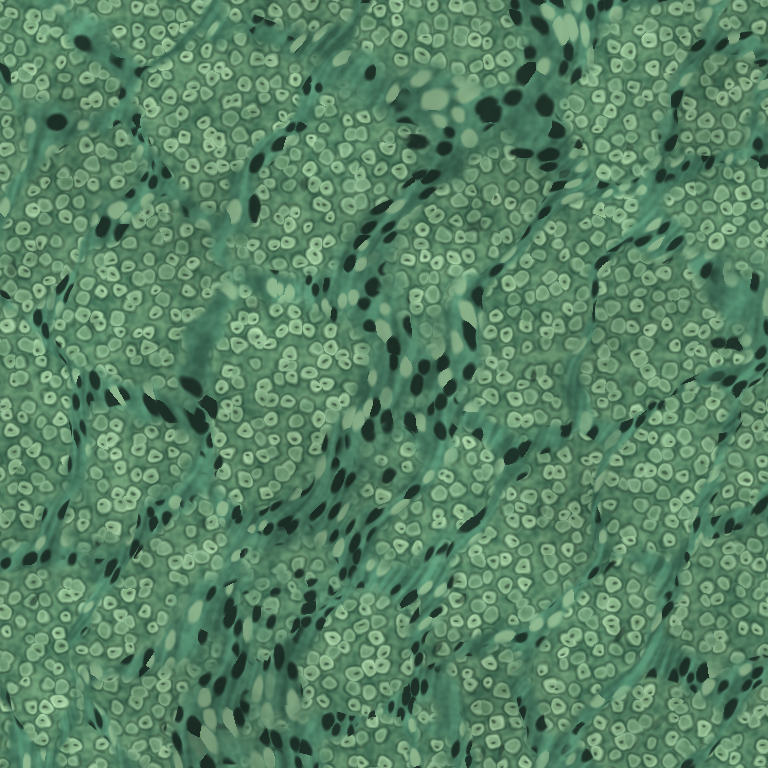
Write a Shadertoy shader that draws this texture.

```glsl
// Stained tissue: nests of pale round cells parted by teal fibrous strands with dark spindle nuclei.

vec2 hash2(vec2 p) {
    vec3 h = fract(p.xyx * vec3(0.1031, 0.1030, 0.0973));
    h += dot(h, h.yzx + 33.33);
    return fract((h.xx + h.yz) * h.zy);
}

float cornerSlope(vec2 cell, vec2 corner, vec2 f) {
    float angle = 6.2832 * hash2(cell + corner + 71.0).x;
    return dot(vec2(cos(angle), sin(angle)), f - corner);
}

// Gradient noise, roughly -0.6 to 0.6
float noise(vec2 p) {
    vec2 i = floor(p), f = p - i;
    vec2 u = f * f * f * (f * (f * 6.0 - 15.0) + 10.0);
    return mix(mix(cornerSlope(i, vec2(0, 0), f), cornerSlope(i, vec2(1, 0), f), u.x),
               mix(cornerSlope(i, vec2(0, 1), f), cornerSlope(i, vec2(1, 1), f), u.x), u.y);
}

// Nearest jittered point: xy = offset to it, z = gap to the second nearest, w = random id
vec4 scatter(vec2 p, float jitter) {
    vec2 i = floor(p), f = p - i, nearest = vec2(0);
    float first = 9.0, second = 9.0, id = 0.0;
    for (int y = -1; y <= 1; y++)
    for (int x = -1; x <= 1; x++) {
        vec2 cell = vec2(x, y);
        vec2 offset = f - cell - 0.5 - jitter * (hash2(i + cell) - 0.5);
        float d = length(offset);
        if (d < first) {
            second = first;
            first = d;
            nearest = offset;
            id = hash2(i + cell + 37.0).x;
        } else second = min(second, d);
    }
    return vec4(nearest, second - first, id);
}

void mainImage(out vec4 fragColor, in vec2 fragCoord) {
    vec2 p = fragCoord / iResolution.y;

    // Flow space: x runs across the fibres, y along them, fanning out to the right
    vec2 flow = vec2(p.x - p.y * (0.15 + 0.4 * p.x), 0.4 * p.x + 0.9 * p.y);
    flow.x += 0.07 * noise(p * 3.5 + 4.0) + 0.022 * noise(p * 10.0);
    flow.y += 0.05 * noise(p * 5.0 + 19.0);

    // Strands follow the nest borders and widen along a central band
    float band = exp(-pow((flow.x - 0.29) / 0.10, 2.0));
    float border = scatter(flow * vec2(7.5, 4.2) + 3.0, 0.9).z;
    float width = 0.10 + 0.26 * band + 0.22 * noise(p * 4.0 + 9.0);
    float strand = 1.0 - smoothstep(0.3 * width, width + 0.08, border + 0.18 * noise(p * 24.0));
    float clump = noise(p * 9.0 + 31.0);

    // Cytoplasm with mottled shading
    float mottle = 0.5 * noise(p * 16.0) + 0.7 * noise(p * 55.0) + 0.6 * noise(p * 120.0);
    vec3 colour = mix(vec3(0.25, 0.43, 0.33), vec3(0.43, 0.61, 0.46), clamp(0.5 + mottle, 0.0, 1.0));

    // Pale round nuclei with a bright rim, a shaded outline and a dark nucleolus
    vec2 wobble = 0.22 * vec2(noise(p * 60.0 + 5.0), noise(p * 60.0 + 50.0));
    vec4 cell = scatter(p * 43.0 + wobble, 0.8);
    float r = length(cell.xy);
    float radius = 0.31 + 0.13 * cell.w;
    float disc = 1.0 - smoothstep(radius - 0.07, radius + 0.07, r);
    float rim = exp(-pow((r - radius + 0.09) / 0.08, 2.0));
    float outline = exp(-pow((r - radius - 0.09) / 0.08, 2.0));
    float vary = fract(cell.w * 17.0);
    float inNest = 1.0 - 0.85 * strand;
    vec3 chromatin = mix(vec3(0.39, 0.56, 0.42), vec3(0.55, 0.71, 0.54), vary);
    colour *= 1.0 - 0.20 * outline * inNest;
    colour = mix(colour, chromatin + 0.09 * rim + 0.10 * mottle, 0.9 * disc * inNest);
    vec2 dotOffset = (cell.xy - 0.2 * (hash2(vec2(cell.w * 91.0, 7.0)) - 0.5)) * vec2(0.75, 1.1);
    float nucleolus = 1.0 - smoothstep(0.03, 0.14, length(dotOffset));
    colour = mix(colour, vec3(0.20, 0.29, 0.22), 0.75 * nucleolus * step(0.45, vary) * inNest);

    // Teal fibres streaked along the flow
    float streak = noise(flow * vec2(75.0, 9.0)) + 0.6 * noise(flow * vec2(150.0, 22.0) + 8.0);
    vec3 fibre = mix(vec3(0.19, 0.35, 0.28), vec3(0.35, 0.60, 0.48), clamp(0.5 + 0.9 * streak + 0.3 * mottle, 0.0, 1.0));
    colour = mix(colour, fibre, 0.85 * strand);

    // Spindles along the fibres: dark nuclei and pale gaps
    vec4 spindle = scatter(flow * vec2(62.0, 34.0) + 0.5 * wobble, 0.85);
    float size = 0.27 + 0.20 * fract(spindle.w * 23.0);
    float body = 1.0 - smoothstep(size - 0.10, size + 0.12, length(spindle.xy));
    float density = 0.02 + strand * clamp(0.38 + 0.25 * band + 0.9 * clump, 0.0, 0.75);
    float dark = 1.0 - smoothstep(density - 0.05, density + 0.02, spindle.w);
    float pale = smoothstep(0.74, 0.80, spindle.w) * strand;
    colour = mix(colour, vec3(0.60, 0.75, 0.58), 0.8 * body * pale);
    colour = mix(colour, vec3(0.10, 0.17, 0.14), 0.92 * body * dark);

    // Broad uneven staining
    colour *= 1.0 + 0.16 * noise(p * 6.0 + 60.0) - 0.06 * strand * band;
    fragColor = vec4(clamp(colour, 0.0, 1.0), 1.0);
}
```
